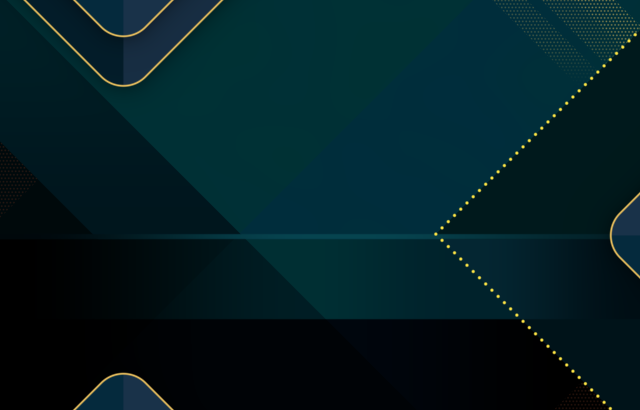
A WebGL 2 fragment shader for this background:

```glsl
#version 300 es
precision highp float;
uniform vec2 u_resolution;
out vec4 outColor;

#define TEAL vec3(0.0, 0.190, 0.208)
#define PETROL vec3(0.0, 0.178, 0.232)
#define GOLD vec3(0.93, 0.76, 0.37)
#define YELLOW vec3(1.0, 0.90, 0.27)
#define PANEL_DARK vec3(0.020, 0.165, 0.240)
#define PANEL_LIGHT vec3(0.100, 0.195, 0.285)
#define BAR_TOP 0.429
#define BAR_BOTTOM 0.417
#define BAND_BOTTOM 0.2215
#define DOT_STEP 0.0152
#define CORNER 0.076
#define GRAIN_STEP 0.0085

// Soft step of one pixel around zero, positive side is 1
float edge(float v) {
  float pixel = 1.0 / u_resolution.y;
  return smoothstep(-pixel, pixel, v);
}

vec2 hashGradient(vec2 cell) {
  float a = 6.2832 * fract(sin(dot(cell, vec2(127.1, 311.7))) * 43758.5);
  return vec2(cos(a), sin(a));
}

float gradientNoise(vec2 p) {
  vec2 i = floor(p), f = fract(p);
  vec2 w = f * f * (3.0 - 2.0 * f);
  vec2 e = vec2(1.0, 0.0);
  float low = mix(dot(hashGradient(i), f), dot(hashGradient(i + e.xy), f - e.xy), w.x);
  float high = mix(dot(hashGradient(i + e.yx), f - e.yx), dot(hashGradient(i + e.xx), f - e.xx), w.x);
  return mix(low, high, w.y);
}

// Signed distance to a square turned by 45 degrees, with round corners
float roundDiamond(vec2 p, float halfDiagonal) {
  vec2 turned = abs(vec2(p.x + p.y, p.x - p.y)) * 0.70711;
  vec2 q = turned - halfDiagonal * 0.70711 + CORNER;
  return length(max(q, 0.0)) + min(max(q.x, q.y), 0.0) - CORNER;
}

// Panel with two tones, a gold rim and a soft shadow
void drawPanel(inout vec3 color, vec2 p, vec2 center, float tone, float shade) {
  float d = roundDiamond(p - center, 0.4065);
  color *= 1.0 - 0.3 * exp(-max(d, 0.0) * 45.0);
  vec3 fill = mix(PANEL_DARK * shade, PANEL_LIGHT * mix(1.0, shade, 0.25), tone);
  color = mix(color, fill, edge(-d));
  color = mix(color, GOLD, edge(0.0022 - abs(d)));
}

// Staggered grid of tiny dots
float grain(vec2 p) {
  vec2 g = p / GRAIN_STEP;
  g.x += 0.5 * mod(floor(g.y), 2.0);
  return edge(0.0017 - length(fract(g) - 0.5) * GRAIN_STEP);
}

float strip(float v, float from, float to) {
  return edge(v - from) * edge(to - v);
}

void main() {
  vec2 p = gl_FragCoord.xy / u_resolution.y;
  float fall = p.x + p.y - 1.0;   // constant along lines falling to the right
  float rise = p.x - p.y + 1.0;   // constant along lines rising to the right
  float leftDark = edge(0.016 - fall);
  float crossing = edge(rise - 1.154);
  vec2 apex = vec2(1.063, BAR_TOP);
  vec2 arm = vec2(p.x - apex.x, abs(p.y - apex.y));
  float wedge = edge(arm.x - arm.y);

  // Upper field with crossing diagonal planes
  float cool = crossing * (1.0 - 0.8 * smoothstep(1.3, 1.65, rise) * smoothstep(0.6, 1.0, p.y));
  vec3 upper = mix(TEAL, PETROL, cool);
  upper += vec3(0.0, 0.006, -0.008) * gradientNoise(p * 5.0);
  vec3 dusk = mix(vec3(0.0, 0.085, 0.115), vec3(0.0, 0.125, 0.15), smoothstep(0.45, 1.0, p.y));
  upper = mix(upper, dusk, leftDark);
  upper = mix(upper, vec3(0.0, 0.035, 0.045), edge(-0.345 - fall));
  upper = mix(upper, vec3(0.0, 0.098, 0.108), wedge);

  // Middle band, fading to black at the left
  float glow = smoothstep(0.03, 0.75, p.x);
  vec3 band = mix(TEAL * 0.97, vec3(0.0, 0.135, 0.17), smoothstep(0.75, 1.1, p.x));
  vec3 bandShade = vec3(0.0, 0.115, 0.14) * glow * mix(0.85, 1.0, crossing);
  band = mix(band, bandShade, leftDark);
  vec3 wedgeBand = mix(vec3(0.015, 0.15, 0.195), vec3(0.0, 0.055, 0.08), smoothstep(1.15, 1.56, p.x));
  band = mix(band, wedgeBand, wedge);

  // Near-black floor
  vec3 ground = vec3(0.0, 0.022, 0.05) * (1.0 - smoothstep(0.85, 1.4, p.x));
  vec3 groundShade = vec3(0.0, 0.01, 0.022) * smoothstep(0.1, 0.5, p.x) * (0.5 + 0.5 * crossing);
  ground = mix(ground, groundShade, leftDark);
  ground = mix(ground, vec3(0.0, 0.075, 0.1), wedge);

  vec3 color = mix(ground, band, edge(p.y - BAND_BOTTOM));
  color = mix(color, upper, edge(p.y - BAR_BOTTOM));

  // Bright horizontal bar
  float barLight = smoothstep(0.05, 0.75, p.x) * (1.0 - 0.55 * smoothstep(0.9, 1.5, p.x));
  vec3 bar = mix(vec3(0.0, 0.03, 0.045), vec3(0.025, 0.265, 0.31), barLight);
  color = mix(color, bar, strip(p.y, BAR_BOTTOM, BAR_TOP));

  // Faint halftone patches
  float dots = grain(p);
  float bright = strip(fall, 1.2, 1.285) * 0.28 + strip(fall, 1.32, 1.4) * 0.35 + strip(fall, 1.4, 1.5) * 0.55;
  bright *= (1.0 - wedge) * smoothstep(0.78, 0.9, p.y);
  float dim = edge(-0.345 - fall) * edge(0.532 - rise) * edge(p.y - BAR_TOP);
  dim += edge(rise - 2.35) * (1.0 - wedge) * edge(0.07 - p.y);
  color = mix(color, GOLD, dots * bright);
  color = mix(color, vec3(0.35, 0.17, 0.1), dots * dim * 0.45);

  // Gold-rimmed panels
  float rightHalf = edge(p.x - 0.301);
  drawPanel(color, p, vec2(0.301, 1.1656), rightHalf, 0.68);
  drawPanel(color, p, vec2(0.301, 1.2866), rightHalf, 1.0);
  drawPanel(color, p, vec2(0.301, -0.2866), rightHalf, 1.0);
  drawPanel(color, p, vec2(1.8648, 0.4258), edge(p.y - 0.4258), 1.0);

  // Dotted chevron
  float index = max(round((arm.x + arm.y) * 0.5 / DOT_STEP), 0.0);
  float dotDistance = length(arm - index * DOT_STEP);
  color = mix(color, YELLOW, edge(0.0037 - dotDistance));

  outColor = vec4(color, 1.0);
}
```
